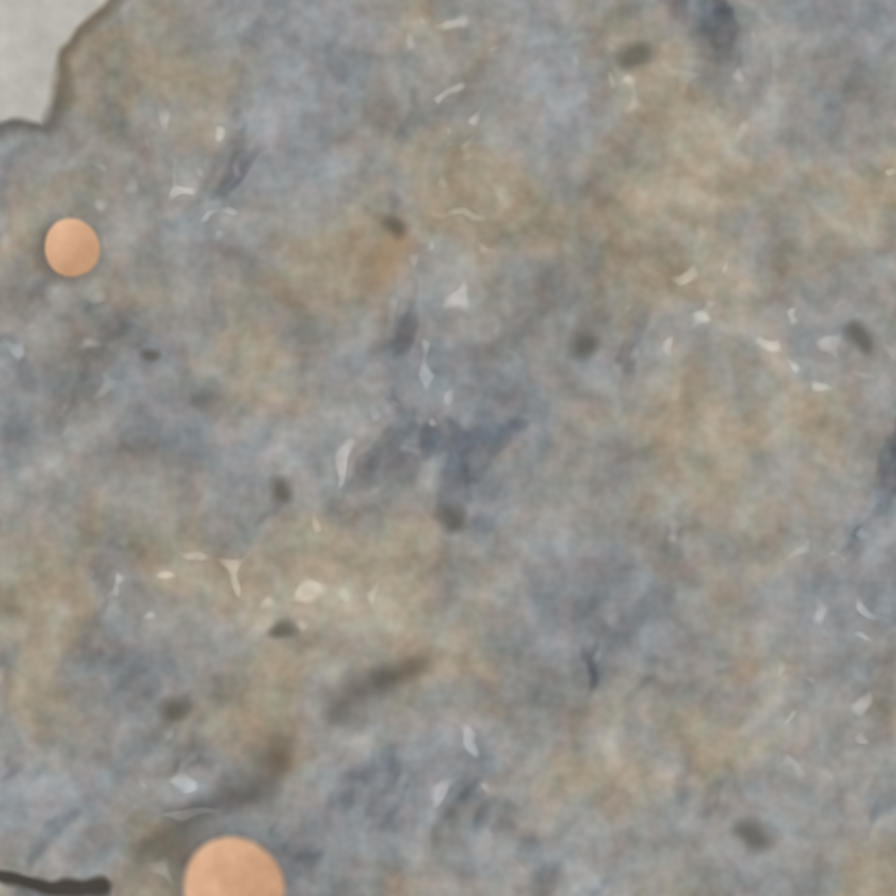
Write a three.js fragment shader that draws this texture.

```glsl
// Weathered grey stone with blue-grey dents, ochre stains, pits, cracks and small orange pebbles.
varying vec2 vUv;

const vec3 STONE = vec3(0.588, 0.578, 0.557);
const vec3 WARM_SHIFT = vec3(0.035, 0.008, -0.045);
const vec3 COOL_SHIFT = vec3(-0.026, -0.008, 0.022);
const vec3 DENT_SHADE = vec3(0.135, 0.125, 0.105);
const vec3 RUST = vec3(0.64, 0.49, 0.36);
const vec3 PIT = vec3(0.33, 0.32, 0.29);
const vec3 CRACK = vec3(0.24, 0.22, 0.20);
const vec3 PALE_SLAB = vec3(0.73, 0.72, 0.69);
const vec3 PEBBLE = vec3(0.83, 0.66, 0.53);
const vec2 PEBBLE_A = vec2(0.082, 0.724);
const vec2 PEBBLE_B = vec2(0.262, 0.008);
const float PIT_CELLS = 7.0;
const float PIT_CHANCE = 0.24;
const float PIT_RADIUS = 0.017;

vec2 hash2(vec2 p) {
  vec3 q = fract(p.xyx * vec3(0.1031, 0.1030, 0.0973));
  q += dot(q, q.yzx + 33.33);
  return fract((q.xx + q.yz) * q.zy);
}

float corner(vec2 cell, vec2 offset) {
  float angle = 6.2832 * hash2(cell).x;
  return dot(vec2(cos(angle), sin(angle)), offset);
}

// Gradient noise, about -0.7 to 0.7
float noise(vec2 p) {
  p += 37.0;
  vec2 i = floor(p), f = p - i;
  vec2 u = f * f * f * (f * (f * 6.0 - 15.0) + 10.0);
  vec2 e = vec2(1.0, 0.0);
  return mix(mix(corner(i, f), corner(i + e, f - e), u.x),
             mix(corner(i + e.yx, f - e.yx), corner(i + 1.0, f - 1.0), u.x), u.y);
}

float fbm(vec2 p) {
  float sum = 0.0, amp = 1.0;
  for (int i = 0; i < 4; i++) {
    sum += amp * noise(p);
    p = mat2(1.6, 1.2, -1.2, 1.6) * p + 11.3;
    amp *= 0.55;
  }
  return sum;
}

float segment(vec2 p, vec2 a, vec2 b) {
  vec2 d = b - a;
  return length(p - a - d * clamp(dot(p - a, d) / dot(d, d), 0.0, 1.0));
}

// Coverage by sparse pits, one candidate per jittered cell
float pits(vec2 p) {
  float cover = 0.0;
  vec2 home = floor(p * PIT_CELLS);
  for (int y = -1; y <= 1; y++) {
    for (int x = -1; x <= 1; x++) {
      vec2 cell = home + vec2(x, y);
      vec2 centre = (cell + hash2(cell + 5.0)) / PIT_CELLS;
      vec2 pick = hash2(cell + 71.0);
      float radius = PIT_RADIUS * mix(0.6, 1.3, pick.y);
      float spot = 1.0 - smoothstep(0.2, 1.3, length((p - centre) * vec2(0.85, 1.1)) / radius);
      cover = max(cover, spot * step(pick.x, PIT_CHANCE));
    }
  }
  return cover;
}

void main() {
  vec2 p = vUv;
  vec2 warp = vec2(noise(p * 9.0 + 3.0), noise(p * 9.0 + 19.0));
  vec2 q = p + 0.035 * warp;
  vec2 rough = q + 0.007 * vec2(noise(p * 38.0), noise(p * 38.0 + 9.0));

  // Mottled ground, from broad patches to fine grain
  float light = 0.075 * noise(q * 4.0) + 0.085 * noise(rough * 11.0 + 7.0)
              + 0.085 * noise(rough * 26.0) + 0.055 * noise(p * 55.0) + 0.03 * noise(p * 105.0);
  float tint = fbm(q * 4.5 + 23.0);
  vec3 color = STONE + light;
  color += WARM_SHIFT * smoothstep(-0.05, 0.5, tint) + COOL_SHIFT * smoothstep(0.05, -0.45, tint);
  color += vec3(0.03, -0.012, -0.02) * noise(p * 34.0 + 51.0);

  // Slanted blue-grey dents and bright mineral flecks
  vec2 slant = mat2(0.9, 0.4, -0.4, 0.9) * rough;
  float dent = smoothstep(0.22, 0.62, fbm(slant * vec2(9.0, 5.5) + 41.0));
  color -= DENT_SHADE * dent * smoothstep(0.4, -0.2, tint);
  float fleck = smoothstep(0.22, 0.5, noise(rough * 40.0 + 13.0));
  color += 0.13 * fleck * smoothstep(0.0, 0.35, noise(q * 7.0 + 61.0));

  // Rust stains and pits
  float rust = smoothstep(0.3, 0.58, noise(rough * 8.0 + 83.0)) * smoothstep(-0.1, 0.3, tint);
  color = mix(color, RUST, 0.45 * rust);
  color = mix(color, PIT, 0.65 * pits(rough));

  // Soft ledge shadow rising to the right, and a sharp crack at its foot
  float ledge = min(segment(rough, vec2(0.15, 0.02), vec2(0.40, 0.24)),
                    segment(rough, vec2(0.40, 0.24), vec2(0.52, 0.31)));
  float broken = smoothstep(-0.25, 0.3, noise(p * 11.0 + 29.0));
  color = mix(color, CRACK, 0.48 * broken * (1.0 - smoothstep(0.0, 0.045, ledge)));
  float crack = segment(rough, vec2(-0.02, 0.03), vec2(0.12, 0.005));
  color = mix(color, CRACK, 0.85 * (1.0 - smoothstep(0.003, 0.013, crack)));

  // Pale slab in the upper left, with a shadow along its edge
  float slab = max(dot(rough - vec2(0.12, 1.0), vec2(0.86, -0.51)), 0.86 - rough.y);
  color = mix(color, CRACK, 0.4 * (1.0 - smoothstep(0.0, 0.022, abs(slab - 0.008))));
  color = mix(color, PALE_SLAB + 0.5 * light, 1.0 - smoothstep(-0.006, 0.008, slab));

  // Rounded pebbles, lit from above left
  for (int i = 0; i < 2; i++) {
    float k = float(i);
    float radius = mix(0.034, 0.062, k);
    vec2 d = (p + 0.006 * warp - mix(PEBBLE_A, PEBBLE_B, k)) / radius;
    float shade = 1.0 - smoothstep(0.7, 1.4, length(d + vec2(0.2, 0.1)));
    color = mix(color, CRACK, 0.35 * shade);
    vec3 lit = PEBBLE + 0.09 * dot(d, vec2(-0.4, 0.8)) + 0.6 * light;
    color = mix(color, lit, 1.0 - smoothstep(0.82, 1.02, length(d)));
  }
  gl_FragColor = vec4(clamp(color, 0.0, 1.0), 1.0);
}
```
